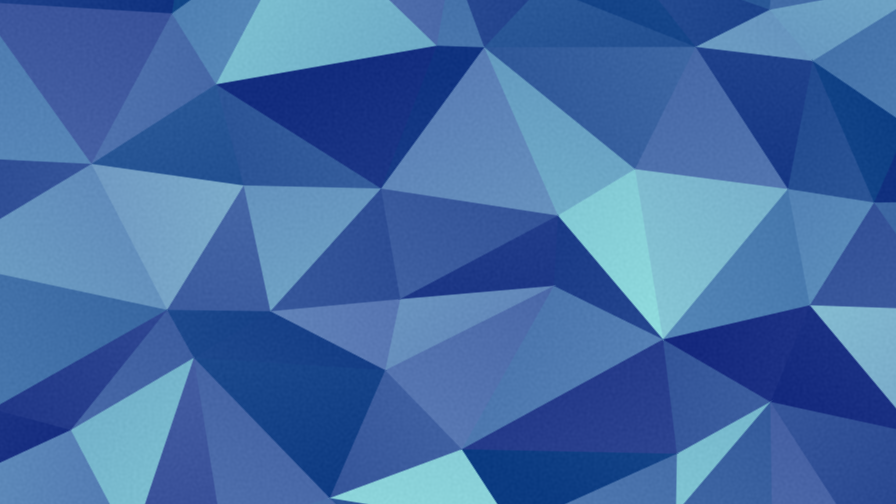
Reproduce this background procedurally as a Shadertoy shader.

```glsl
#define CELLS vec2(3.75, 4.3) // mesh cells per canvas height
#define TILT 0.06            // rotation of the mesh, radians
#define JITTER 0.82          // vertex displacement, in cells
#define EDGE_SOFT 0.0035     // edge width, in canvas heights
#define FACET_SLOPE 0.3      // tone change across a facet
#define HUE_DRIFT 0.045      // violet to teal variation
#define GRAIN_SCALE 140.0
#define GRAIN_GAIN 0.025
#define DEEP vec3(0.085, 0.225, 0.52)
#define MIDDLE vec3(0.34, 0.50, 0.71)
#define PALE vec3(0.60, 0.88, 0.88)

vec2 hash2(vec2 p) {
    vec3 q = fract(p.xyx * vec3(0.1031, 0.1030, 0.0973));
    q += dot(q, q.yzx + 33.33);
    return fract((q.xx + q.yz) * q.zy);
}

float cross2(vec2 a, vec2 b) {
    return a.x * b.y - a.y * b.x;
}

float corner(vec2 cell, vec2 offset) {
    return dot(hash2(cell) * 2.0 - 1.0, offset);
}

float gradientNoise(vec2 p) {
    vec2 i = floor(p), f = fract(p);
    vec2 u = f * f * f * (f * (f * 6.0 - 15.0) + 10.0);
    vec2 e = vec2(1.0, 0.0);
    return mix(mix(corner(i, f), corner(i + e, f - e), u.x),
               mix(corner(i + e.yx, f - e.yx), corner(i + 1.0, f - 1.0), u.x), u.y);
}

// Jittered lattice point in canvas heights
vec2 meshVertex(vec2 node) {
    return (node + 0.5 + JITTER * (hash2(node + 57.0) - 0.5)) / CELLS;
}

// Distance to the line ab, positive on its left
float edgeDistance(vec2 p, vec2 a, vec2 b) {
    return cross2(b - a, p - a) / length(b - a);
}

float triangleDistance(vec2 p, vec2 a, vec2 b, vec2 c) {
    return min(edgeDistance(p, a, b), min(edgeDistance(p, b, c), edgeDistance(p, c, a)));
}

// Signed area relative to the longest side; low for slivers
float fullness(vec2 a, vec2 b, vec2 c) {
    vec2 u = b - a, v = c - b, w = a - c;
    return cross2(u, v) / max(dot(u, u), max(dot(v, v), dot(w, w)));
}

float splitQuality(vec2 a, vec2 b, vec2 c, vec2 d) {
    return min(fullness(a, b, c), fullness(a, c, d));
}

vec3 toneColor(float tone) {
    vec3 low = mix(DEEP, MIDDLE, clamp(tone * 2.0, -0.1, 1.0));
    return mix(low, PALE, clamp(tone * 2.0 - 1.0, 0.0, 1.0));
}

vec3 facetColor(vec2 p, vec2 center, vec2 cell, float side) {
    vec2 rnd = hash2(cell * 2.0 + side * 71.0 + 13.0);
    // Evenly spread ranks keep the tone shares balanced
    float rank = fract(dot(cell, vec2(0.755, 0.57)) + side * 0.36 + rnd.x * 0.25);
    float tone = 0.72 * rank + 0.28 * pow(rank, 6.0) - 0.04;
    float angle = 6.2832 * rnd.y;
    tone += FACET_SLOPE * dot(p - center, vec2(cos(angle), sin(angle)));
    float drift = HUE_DRIFT * (2.0 * fract(rnd.y * 7.0) - 1.0) * (1.0 - 0.6 * tone);
    return toneColor(tone) + drift * vec3(0.5, -1.0, -0.2);
}

void mainImage(out vec4 fragColor, in vec2 fragCoord) {
    vec2 uv = fragCoord / iResolution.y;
    float c = cos(TILT), s = sin(TILT);
    vec2 p = mat2(c, s, -s, c) * uv + 5.0;
    float soft = max(EDGE_SOFT, 1.0 / iResolution.y);

    // Blend the facets of nearby quads by coverage
    vec2 home = floor(p * CELLS - 0.5);
    vec3 sum = vec3(0.0);
    float total = 0.0;
    for (int y = -1; y <= 1; y++)
    for (int x = -1; x <= 1; x++) {
        vec2 cell = home + vec2(x, y);
        vec2 v0 = meshVertex(cell);
        vec2 v1 = meshVertex(cell + vec2(1.0, 0.0));
        vec2 v2 = meshVertex(cell + 1.0);
        vec2 v3 = meshVertex(cell + vec2(0.0, 1.0));
        // Split along the diagonal that gives the fuller triangles
        if (splitQuality(v1, v2, v3, v0) > splitQuality(v0, v1, v2, v3)) {
            vec2 first = v0;
            v0 = v1; v1 = v2; v2 = v3; v3 = first;
        }
        for (int k = 0; k < 2; k++) {
            vec2 b = k == 0 ? v1 : v2;
            vec2 d = k == 0 ? v2 : v3;
            float cover = clamp(0.5 + triangleDistance(p, v0, b, d) / soft, 0.0, 1.0);
            sum += cover * facetColor(p, (v0 + b + d) / 3.0, cell, float(k));
            total += cover;
        }
    }
    vec3 color = sum / max(total, 0.0001);

    // Fine paper grain
    color += GRAIN_GAIN * gradientNoise(uv * GRAIN_SCALE);
    fragColor = vec4(clamp(color, 0.0, 1.0), 1.0);
}
```
